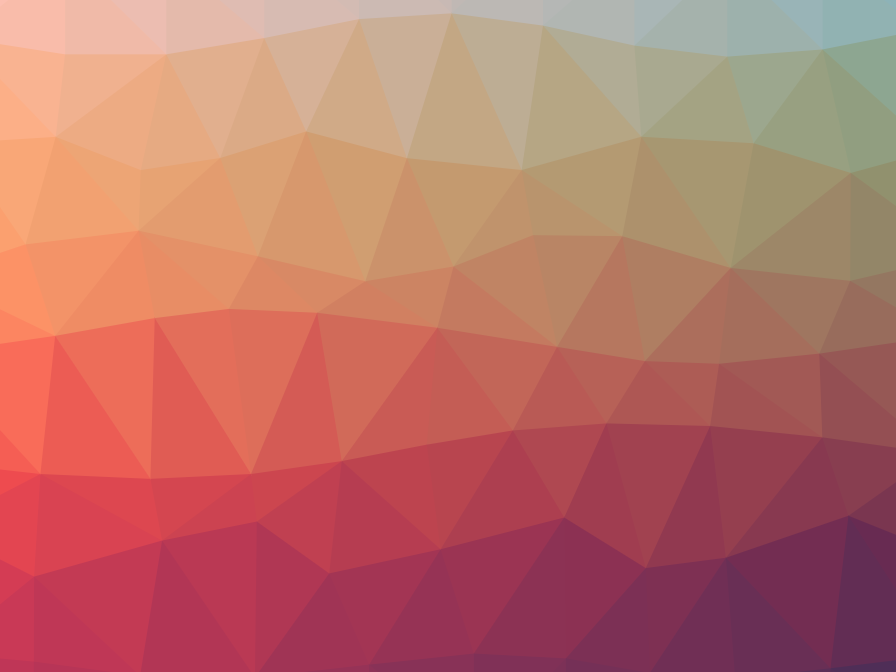
Reproduce this background procedurally as a Shadertoy shader.

```glsl
// Draws a low-poly mosaic of flat triangles fading from peach and sage down to crimson and plum.

const float ROWS = 6.75; // grid cells over the canvas height

// Sideways and vertical sway of each mesh row: offset, amplitude, frequency, crest column
const vec4 SWAY_X[7] = vec4[7](
    vec4(-.04, .21, .40, 1.0), vec4(-.18, .26, .80, -.5),
    vec4(-.04, .21, 1.0, 2.9), vec4(-.11, .21, 1.35, .5),
    vec4(-.19, .22, .70, 1.6), vec4(-.02, .19, 1.70, 1.4),
    vec4(.05, .21, .80, 3.9));
const vec4 SWAY_Y[7] = vec4[7](
    vec4(-.15, .22, .95, .5), vec4(.03, .21, 1.85, 1.3),
    vec4(.07, .26, 1.35, 3.15), vec4(-.12, .28, .70, 6.7),
    vec4(.03, .28, .60, 1.0), vec4(-.01, .31, 2.0, 6.4),
    vec4(.19, .13, 1.20, 1.6));

// Colour ramps from top to bottom along the two sides
const vec3 LEFT_RAMP[8] = vec3[8](
    vec3(.99, .75, .69), vec3(.99, .69, .54), vec3(.98, .65, .45), vec3(.99, .57, .40),
    vec3(.98, .43, .35), vec3(.94, .30, .31), vec3(.84, .24, .33), vec3(.75, .21, .34));
const vec3 RIGHT_RAMP[8] = vec3[8](
    vec3(.55, .70, .72), vec3(.55, .64, .53), vec3(.57, .57, .43), vec3(.58, .47, .38),
    vec3(.59, .34, .33), vec3(.51, .23, .31), vec3(.41, .17, .32), vec3(.31, .18, .34));

float cross2(vec2 u, vec2 v) { return u.x * v.y - u.y * v.x; }

float wave(vec4 sway, float column) {
    return sway.x + sway.y * cos(sway.z * (column - sway.w));
}

// Displaced mesh vertex of a grid cell
vec2 vertexAt(vec2 cell) {
    int row = clamp(int(cell.y), 0, 6);
    return cell + .5 + vec2(wave(SWAY_X[row], cell.x), wave(SWAY_Y[row], cell.x));
}

vec3 ramp(vec3 stops[8], float t) {
    float s = clamp(t, 0., 1.) * 7.;
    int i = min(int(s), 6);
    return mix(stops[i], stops[i + 1], s - float(i));
}

vec3 gradient(vec2 uv) {
    return mix(ramp(LEFT_RAMP, uv.y), ramp(RIGHT_RAMP, uv.y), clamp(uv.x, 0., 1.));
}

// Cosine and sine (scaled) of the corner angle at v
vec2 corner(vec2 previous, vec2 v, vec2 next) {
    vec2 u = next - v, w = previous - v;
    return vec2(dot(u, w), cross2(u, w));
}

// Signed distance to the line a-b, positive on the inner side
float edgeDistance(vec2 p, vec2 a, vec2 b) {
    return cross2(b - a, p - a) / max(length(b - a), 1e-4);
}

// Triangle colour weighted by its smooth coverage; weight in alpha
vec4 facet(vec2 p, vec2 a, vec2 b, vec2 c, vec2 gridSize, float pixel) {
    float inside = min(edgeDistance(p, a, b), min(edgeDistance(p, b, c), edgeDistance(p, c, a)));
    float coverage = clamp(inside / pixel + .5, 0., 1.);
    return vec4(gradient((a + b + c) / (3. * gridSize)), 1.) * coverage;
}

// One mesh quad, split along its Delaunay diagonal
vec4 quad(vec2 p, vec2 cell, vec2 gridSize, float pixel) {
    vec2 a = vertexAt(cell);
    vec2 b = vertexAt(cell + vec2(1, 0));
    vec2 c = vertexAt(cell + vec2(1, 1));
    vec2 d = vertexAt(cell + vec2(0, 1));
    vec2 angleB = corner(a, b, c), angleD = corner(c, d, a);
    if (angleB.y * angleD.x + angleB.x * angleD.y < 0.)
        return facet(p, a, b, d, gridSize, pixel) + facet(p, b, c, d, gridSize, pixel);
    return facet(p, a, b, c, gridSize, pixel) + facet(p, a, c, d, gridSize, pixel);
}

void mainImage(out vec4 fragColor, in vec2 fragCoord) {
    // Grid coordinates with rows counted from the top
    float pixel = ROWS / iResolution.y;
    vec2 gridSize = iResolution.xy * pixel;
    vec2 p = vec2(fragCoord.x, iResolution.y - fragCoord.y) * pixel;

    // Blend the four quads that can reach this point
    vec4 sum = vec4(0);
    for (int y = -1; y <= 0; y++)
        for (int x = -1; x <= 0; x++)
            sum += quad(p, floor(p) + vec2(x, y), gridSize, pixel);

    fragColor = vec4(sum.rgb / max(sum.a, 1e-3), 1.);
}
```
